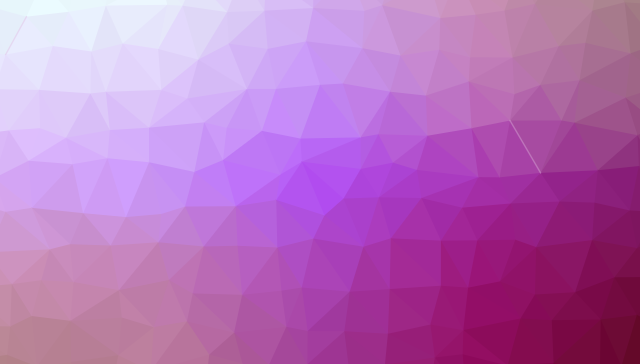
This background is drawn by a WebGL 1 fragment shader. Its source:

```glsl
precision highp float;

// Low-poly backdrop: a jittered grid of points is split into triangles, and each
// facet takes one flat colour from a smooth mesh running from icy white (top left)
// through violet to crimson (lower right), with mauve in the other two corners.

uniform vec2 u_resolution;

const float ROWS = 9.3;                  // grid cells per canvas height
const vec2 JITTER = vec2(0.70, 0.52);    // spread of the points within cells
const float SEAM_SHARE = 0.035;          // share of cells with a pale hairline

// Sine-free hash giving two values in 0..1
vec2 hash2(vec2 p) {
  vec3 q = fract(p.xyx * vec3(0.1031, 0.1030, 0.0973));
  q += dot(q, q.yzx + 33.33);
  return fract((q.xx + q.yz) * q.zy);
}

float cross2(vec2 a, vec2 b) {
  return a.x * b.y - a.y * b.x;
}

// Five evenly spaced colour stops
vec3 ramp(vec3 a, vec3 b, vec3 c, vec3 d, vec3 e, float t) {
  float s = clamp(t, 0.0, 1.0) * 4.0;
  vec3 col = mix(a, b, clamp(s, 0.0, 1.0));
  col = mix(col, c, clamp(s - 1.0, 0.0, 1.0));
  col = mix(col, d, clamp(s - 2.0, 0.0, 1.0));
  return mix(col, e, clamp(s - 3.0, 0.0, 1.0));
}

// Colour mesh: horizontal ramps blended from bottom to top
vec3 meshColor(vec2 uv) {
  vec3 bottom = ramp(vec3(0.70, 0.51, 0.54), vec3(0.73, 0.49, 0.60),
    vec3(0.62, 0.22, 0.58), vec3(0.56, 0.04, 0.36), vec3(0.37, 0.02, 0.13), uv.x);
  vec3 lower = ramp(vec3(0.79, 0.56, 0.70), vec3(0.76, 0.49, 0.70),
    vec3(0.67, 0.27, 0.72), vec3(0.60, 0.07, 0.45), vec3(0.46, 0.05, 0.27), uv.x);
  vec3 middle = ramp(vec3(0.84, 0.66, 0.97), vec3(0.79, 0.59, 0.98),
    vec3(0.69, 0.30, 0.96), vec3(0.65, 0.19, 0.68), vec3(0.53, 0.12, 0.46), uv.x);
  vec3 upper = ramp(vec3(0.90, 0.87, 0.99), vec3(0.87, 0.78, 0.98),
    vec3(0.77, 0.56, 0.97), vec3(0.76, 0.47, 0.74), vec3(0.61, 0.37, 0.52), uv.x);
  vec3 top = ramp(vec3(0.91, 0.98, 0.99), vec3(0.92, 0.96, 0.99),
    vec3(0.82, 0.67, 0.95), vec3(0.79, 0.56, 0.71), vec3(0.64, 0.50, 0.52), uv.x);
  return ramp(bottom, lower, middle, upper, top, uv.y);
}

vec2 gridPoint(vec2 id) {
  return id + (hash2(id + 17.0) - 0.5) * JITTER;
}

// Signed distance to the line a-b, positive on its left
float leftOf(vec2 p, vec2 a, vec2 b) {
  return cross2(b - a, p - a) / length(b - a);
}

float segmentDistance(vec2 p, vec2 a, vec2 b) {
  vec2 ab = b - a;
  return length(p - a - ab * clamp(dot(p - a, ab) / dot(ab, ab), 0.0, 1.0));
}

// Flat facet colour in rgb, weighted by the smooth coverage in a
vec4 facet(vec2 p, vec2 a, vec2 b, vec2 c, vec2 extent, float pixel) {
  float inside = min(leftOf(p, a, b), min(leftOf(p, b, c), leftOf(p, c, a)));
  float coverage = clamp(0.5 + inside / pixel, 0.0, 1.0);
  vec2 center = (a + b + c) / 3.0;
  vec2 vary = hash2(floor(center * 64.0)) - 0.5;
  vec3 col = meshColor((center + vary * 0.3) / extent) + vary.x * 0.025;
  return vec4(col, 1.0) * coverage;
}

// True when the diagonal a-c meets the Delaunay angle condition
bool splitsAlongAC(vec2 a, vec2 b, vec2 c, vec2 d) {
  return cross2(c - b, a - b) * dot(a - d, c - d)
       + dot(c - b, a - b) * cross2(a - d, c - d) >= 0.0;
}

void main() {
  vec2 p = gl_FragCoord.xy / u_resolution.y * ROWS;
  vec2 extent = vec2(u_resolution.x / u_resolution.y, 1.0) * ROWS;
  float pixel = ROWS / u_resolution.y;
  vec4 sum = vec4(0.0);
  float seam = 0.0;

  // Facets of this cell and its neighbours
  for (int j = -1; j <= 1; j++) {
    for (int i = -1; i <= 1; i++) {
      vec2 id = floor(p) + vec2(float(i), float(j));
      vec2 a = gridPoint(id);
      vec2 b = gridPoint(id + vec2(1.0, 0.0));
      vec2 c = gridPoint(id + vec2(1.0, 1.0));
      vec2 d = gridPoint(id + vec2(0.0, 1.0));
      if (!splitsAlongAC(a, b, c, d)) {
        vec2 first = a;
        a = b; b = c; c = d; d = first;
      }
      sum += facet(p, a, b, c, extent, pixel);
      sum += facet(p, a, c, d, extent, pixel);

      // Rare pale seam along the diagonal
      float rare = step(hash2(id + 71.0).x, SEAM_SHARE);
      float line = 1.0 - smoothstep(0.0, 0.035, segmentDistance(p, a, c));
      seam = max(seam, rare * line);
    }
  }

  vec3 col = sum.rgb / max(sum.a, 0.001);
  gl_FragColor = vec4(mix(col, vec3(0.88, 0.72, 0.88), seam * 0.4), 1.0);
}
```
